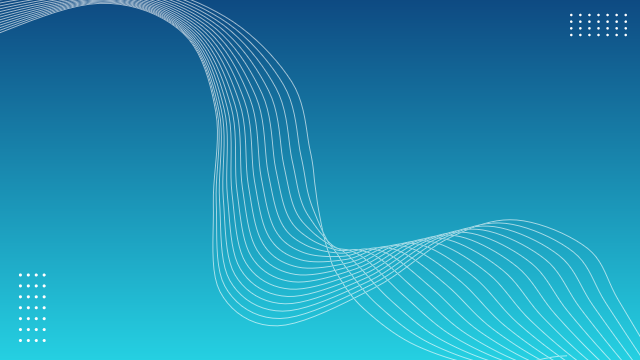
Reproduce this background procedurally as a Shadertoy shader.

```glsl
const int KNOTS = 16;
const float LINES = 17.0;

// Border curves of the ribbon, on a canvas 768 by 432 with y pointing down
const vec2 innerEdge[KNOTS] = vec2[KNOTS](
    vec2(-160, 110), vec2(-20, 47), vec2(120, 4), vec2(220, 40),
    vec2(259, 135), vec2(256, 245), vec2(264, 350), vec2(333, 391),
    vec2(450, 345), vec2(540, 285), vec2(620, 264), vec2(705, 298),
    vec2(742, 360), vec2(790, 440), vec2(840, 520), vec2(900, 600));
const vec2 outerEdge[KNOTS] = vec2[KNOTS](
    vec2(-160, 20), vec2(-20, -12), vec2(150, -20), vec2(270, 20),
    vec2(350, 98), vec2(372, 180), vec2(378, 222), vec2(382, 250),
    vec2(389, 285), vec2(395, 305), vec2(404, 328), vec2(436, 370),
    vec2(500, 415), vec2(590, 440), vec2(680, 427), vec2(760, 440));

// Knot of one ribbon line; lines crowd the inner edge along the upper bend
vec2 ribbonKnot(int i, float s) {
    float k = float(i);
    float crowding = 0.75 * smoothstep(0.5, 3.0, k) * (1.0 - smoothstep(4.0, 7.0, k));
    return mix(innerEdge[i], outerEdge[i], mix(s, s * s, crowding));
}

float segmentDistance(vec2 p, vec2 a, vec2 b) {
    vec2 ab = b - a;
    float h = clamp(dot(p - a, ab) / max(dot(ab, ab), 1e-4), 0.0, 1.0);
    return length(p - a - ab * h);
}

// Distance to the Catmull-Rom arc from b to c
float arcDistance(vec2 p, vec2 a, vec2 b, vec2 c, vec2 d) {
    vec2 outside = max(min(b, c) - p, p - max(b, c));
    if (max(outside.x, outside.y) > 28.0) return 1e3;
    vec2 c1 = 0.5 * (c - a);
    vec2 c2 = a - 2.5 * b + 2.0 * c - 0.5 * d;
    vec2 c3 = 0.5 * (d - a) + 1.5 * (b - c);
    float nearest = 1e3;
    vec2 previous = b;
    for (int i = 1; i <= 10; i++) {
        float t = float(i) / 10.0;
        vec2 current = b + t * (c1 + t * (c2 + t * c3));
        nearest = min(nearest, segmentDistance(p, previous, current));
        previous = current;
    }
    return nearest;
}

float ribbonDistance(vec2 p) {
    float nearest = 1e3;
    for (float n = 0.0; n < LINES; n++) {
        float s = n / (LINES - 1.0);
        vec2 a = ribbonKnot(0, s), b = ribbonKnot(1, s), c = ribbonKnot(2, s);
        for (int i = 3; i < KNOTS; i++) {
            vec2 d = ribbonKnot(i, s);
            nearest = min(nearest, arcDistance(p, a, b, c, d));
            a = b; b = c; c = d;
        }
    }
    return nearest;
}

// Distance to the closest dot centre of a grid
float gridDistance(vec2 p, vec2 start, vec2 spacing, vec2 count) {
    vec2 cell = clamp(round((p - start) / spacing), vec2(0), count - 1.0);
    return length(p - start - cell * spacing);
}

float coverage(float signedDistance, float pixel) {
    return clamp(0.5 - signedDistance / pixel, 0.0, 1.0);
}

void mainImage(out vec4 fragColor, in vec2 fragCoord) {
    float pixel = 432.0 / iResolution.y;
    vec2 p = vec2(fragCoord.x, iResolution.y - fragCoord.y) * pixel;

    // Vertical gradient from deep blue to cyan
    vec3 color = mix(vec3(0.055, 0.29, 0.51), vec3(0.145, 0.815, 0.885), p.y / 432.0);

    // Ribbon of fine lines
    color = mix(color, vec3(1), 0.63 * coverage(ribbonDistance(p) - 0.55, pixel));

    // Dot grids in two corners
    float dots = min(gridDistance(p, vec2(685.5, 18), vec2(10.9, 8), vec2(7, 4)) - 1.5,
                     gridDistance(p, vec2(24.5, 330), vec2(9.5, 13.1), vec2(4, 7)) - 1.8);
    color = mix(color, vec3(1), coverage(dots, pixel));

    fragColor = vec4(color, 1);
}
```
